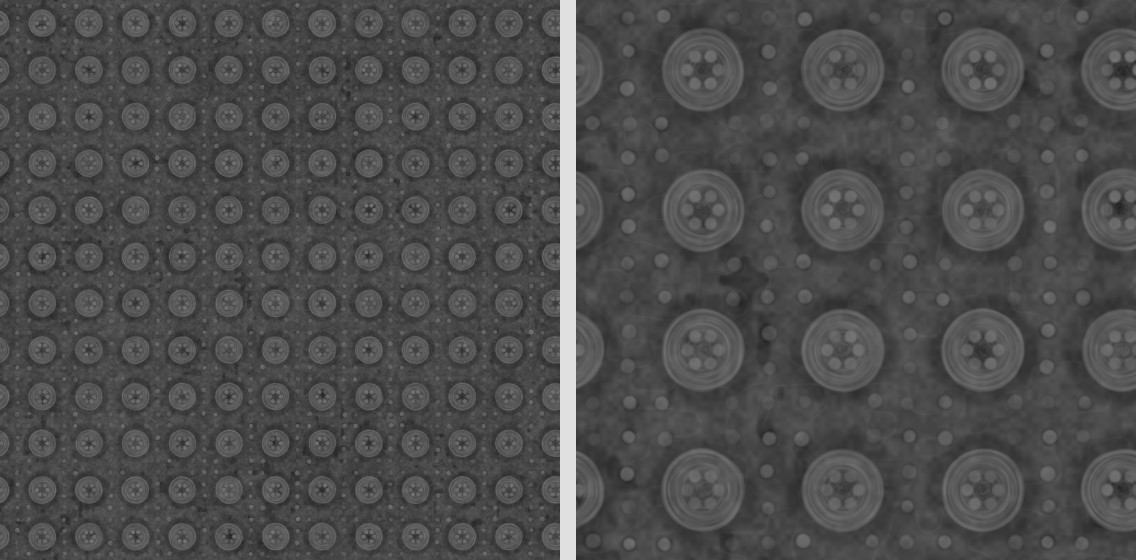
Left, the full canvas; right, a detail of the centre.
This pattern is drawn by a WebGL 2 fragment shader. Its source:

```glsl
#version 300 es
precision highp float;
// Worn grey sheet of ringed discs with six-dot hubs, set among rows of small studs.

#define REPEATS 12.0
#define DISC_CENTRE vec2(0.906, 0.5)
#define DISC_RADIUS 0.295
#define HALO_RADIUS 0.41
#define HUB_RADIUS 0.112
#define PETAL_RADIUS 0.043
#define STUDS_PER_CELL 4.0
#define STUD_RADIUS 0.047
#define WEAR 1.0

uniform vec2 u_resolution;
out vec4 fragColor;

const float TAU = 6.2831853;
const float GROUND = 0.280;
const float HALO = 0.222;
const float DISC = 0.352;
const float STUD = 0.400;
const float PETAL = 0.435;

// Integer hash, 0 to 1
float hash(vec2 cell, float seed) {
    uvec3 v = uvec3(ivec3(vec3(cell, seed))) * uvec3(1597334673u, 3812015801u, 2798796415u);
    uint h = v.x ^ v.y ^ v.z;
    h = (h ^ (h >> 16u)) * 2146121005u;
    h = (h ^ (h >> 15u)) * 2221713035u;
    return float((h ^ (h >> 16u)) >> 8u) / 16777216.0;
}

// Value noise that wraps after a whole period
float noise(vec2 p, vec2 period, float seed) {
    vec2 i = floor(p), f = fract(p);
    vec2 a = mod(i, period), b = mod(i + 1.0, period);
    f = f * f * (3.0 - 2.0 * f);
    return mix(mix(hash(a, seed), hash(vec2(b.x, a.y), seed), f.x),
               mix(hash(vec2(a.x, b.y), seed), hash(b, seed), f.x), f.y);
}

float tileNoise(vec2 uv, float freq, float seed) {
    return noise(uv * freq, vec2(freq), seed);
}

// Soft-edged fill of a signed distance
float fill(float d, float soft) {
    return 1.0 - smoothstep(-soft, soft, d);
}

// Thin line around a zero distance
float stroke(float d, float width, float soft) {
    return fill(abs(d) - width, soft);
}

void main() {
    vec2 uv = gl_FragCoord.xy / u_resolution;
    float soft = max(0.012, 0.7 * REPEATS / min(u_resolution.x, u_resolution.y));

    // Disc cell and polar position
    vec2 grid = uv * REPEATS - DISC_CENTRE + 0.5;
    vec2 cell = mod(floor(grid), REPEATS);
    vec2 q = fract(grid) - 0.5;
    float r = length(q);
    float turn = atan(q.y, q.x) / TAU + 0.5;
    float seed = 100.0 + cell.x + cell.y * REPEATS;

    // Mottled ground with broad fading, specks and curled hairlines
    float broad = tileNoise(uv, 5.0, 1.0);
    float coarse = tileNoise(uv, 60.0, 2.0) - 0.5;
    float medium = tileNoise(uv, 130.0, 3.0) - 0.5;
    float fine = tileNoise(uv, 300.0, 4.0) - 0.5;
    float mottle = 0.045 * coarse + 0.055 * medium + 0.055 * fine;
    float specks = smoothstep(0.68, 0.88, tileNoise(uv, 90.0, 5.0))
                 * smoothstep(0.35, 0.75, tileNoise(uv, 14.0, 6.0));
    float hairs = 1.0 - smoothstep(0.0, 0.07, abs(tileNoise(uv, 70.0, 7.0) - 0.5));
    float tone = GROUND + WEAR * (mottle + 0.025 * (broad - 0.5) + 0.022 * hairs - 0.075 * specks);

    // Studs on a quarter-cell lattice, hidden near the discs
    float studCount = REPEATS * STUDS_PER_CELL;
    vec2 studCell = floor(uv * studCount);
    vec2 jitter = vec2(hash(studCell, 11.0), hash(studCell, 12.0)) - 0.5;
    vec2 s = (fract(uv * studCount) - 0.5 - 0.12 * jitter) / STUDS_PER_CELL;
    vec2 toDisc = fract((studCell + 0.5) / STUDS_PER_CELL - DISC_CENTRE + 0.5) - 0.5;
    float exposed = smoothstep(0.40, 0.47, length(toDisc));
    float studWear = mix(0.3, 1.0, hash(studCell, 13.0));
    float studEdge = length(s) - STUD_RADIUS * mix(0.85, 1.1, hash(studCell, 14.0));

    // Dark halo, uneven around each disc
    float wobble = noise(vec2(turn * 9.0, 0.0), vec2(9.0, 1.0), seed) - 0.5;
    float halo = 1.0 - smoothstep(HALO_RADIUS - 0.06, HALO_RADIUS + 0.04, r + 0.05 * wobble);
    float haloDepth = mix(0.7, 1.0, hash(cell, 21.0));
    tone = mix(tone, HALO + 0.8 * mottle + 0.018 * hairs - 0.03 * specks, halo * haloDepth);
    tone -= 0.04 * exposed * studWear * stroke(studEdge - 0.012, 0.008, soft);
    tone = mix(tone, STUD + mottle + 0.25 * s.y, exposed * studWear * fill(studEdge, soft));

    // Disc face with circular scratches and rings
    float edge = r - DISC_RADIUS - 0.012 * wobble;
    float scratch = noise(vec2(turn * 10.0, r * 70.0), vec2(10.0, 64.0), seed + 200.0) - 0.5;
    float face = DISC + 0.075 * scratch + 0.6 * mottle + 0.02 * (hash(cell, 22.0) - 0.5);
    face += 0.035 * stroke(edge + 0.018, 0.006, soft);
    face -= 0.035 * stroke(edge + 0.042, 0.005, soft);
    face += 0.030 * stroke(r - 0.192, 0.006, soft);
    face -= 0.018 * fill(r - 0.175, soft);

    // Six-dot hub with a worn dark centre
    float sector = (fract(turn * 6.0 + 0.5) - 0.5) * TAU / 6.0;
    vec2 petal = r * vec2(cos(sector), sin(sector)) - vec2(HUB_RADIUS, 0.0);
    float petalId = mod(floor(turn * 6.0 + 0.5), 6.0);
    float petalWear = mix(0.5, 1.0, hash(vec2(petalId, 0.0), seed + 400.0));
    float hubWear = hash(cell, 23.0);
    float gaps = fill(r - 0.13, 0.04) * mix(0.02, 0.09, hubWear);
    face -= gaps + 0.07 * hubWear * fill(r - 0.035, 0.03);
    face -= 0.09 * WEAR * specks * fill(r - 0.17, 0.03);
    face = mix(face, PETAL + 0.7 * mottle, petalWear * fill(length(petal) - PETAL_RADIUS, soft));

    tone = mix(tone, face, fill(edge, soft));
    fragColor = vec4(vec3(clamp(tone, 0.08, 0.52)), 1.0);
}
```
